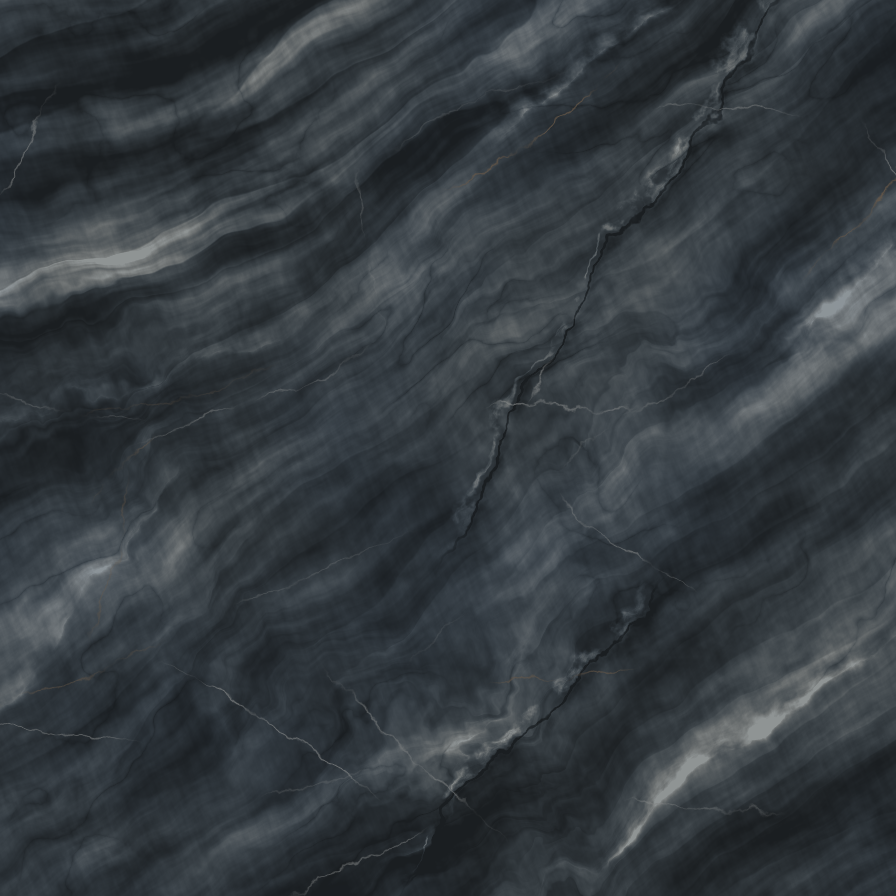
This texture is drawn by a Shadertoy shader. Its source:

```glsl
// Dark blue-grey marble: diagonal smoky bands, pale streaks, fractures and hairline cracks.

const float MEDIAN_LOG_LIGHT = -1.49;
const float CONTRAST = 0.27;
const vec3 SHADOW_TINT = vec3(0.865, 1.0, 1.11);
const vec3 PALE_TINT = vec3(0.955, 1.0, 1.02);
const vec3 CRACK_COLOR = vec3(0.50, 0.51, 0.51);
const vec3 RUST_COLOR = vec3(0.42, 0.35, 0.28);
const float BAND_SLOPE = 0.75;
const float CRACK_WIDTH = 0.0008;
const int CRACK_COUNT = 26;

// Start and end of each pale streak
const vec4 STREAKS[6] = vec4[6](
    vec4(0.56, -0.02, 1.05, 0.36), vec4(0.52, 0.80, 0.80, 1.06),
    vec4(0.38, -0.05, 0.60, 0.34), vec4(-0.10, 0.12, 0.24, 0.52),
    vec4(-0.15, 0.43, 0.42, 0.70), vec4(0.86, 0.58, 1.10, 0.80));
// Start and end of each fracture
const vec4 FRACTURES[2] = vec4[2](
    vec4(0.46, 0.36, 0.90, 1.06), vec4(0.44, 0.00, 0.74, 0.37));

float hash(float n) { return fract(sin(n * 91.345) * 4375.85); }

vec2 gradientAt(vec2 cell) {
    float a = 6.2832 * fract(sin(dot(cell, vec2(127.1, 311.7))) * 4375.85);
    return vec2(cos(a), sin(a));
}

float noise(vec2 p) {
    vec2 i = floor(p), f = p - i;
    vec2 u = f * f * f * (f * (f * 6.0 - 15.0) + 10.0);
    vec2 e = vec2(1.0, 0.0);
    float low = mix(dot(gradientAt(i), f), dot(gradientAt(i + e.xy), f - e.xy), u.x);
    float high = mix(dot(gradientAt(i + e.yx), f - e.yx), dot(gradientAt(i + e.xx), f - e.xx), u.x);
    return mix(low, high, u.y);
}

// Layered noise scaled to a spread of about one
float fbm(vec2 p) {
    float sum = 0.0, amp = 3.4;
    for (int i = 0; i < 5; i++) {
        sum += amp * noise(p);
        p = mat2(1.96, 0.2, -0.2, 1.96) * p + 11.3;
        amp *= 0.54;
    }
    return sum;
}

// Position along (x, 0 to 1) and signed distance across (y) a segment
vec2 segmentSpace(vec2 p, vec4 seg) {
    vec2 d = seg.zw - seg.xy, r = p - seg.xy;
    return vec2(dot(r, d) / dot(d, d), (d.x * r.y - d.y * r.x) / length(d));
}

float taper(float t, float fade) {
    return smoothstep(0.0, fade, t) * (1.0 - smoothstep(1.0 - fade, 1.0, t));
}

// Straight diagonals that bend flatter toward the upper left
vec2 flowSpace(vec2 p) {
    float bend = smoothstep(0.25, 0.7, p.y - 0.6 * p.x);
    float rise = mix(BAND_SLOPE * p.x, 0.2 * p.x + 0.5 * p.x * p.x, bend);
    return vec2(p.x + 0.6 * p.y, p.y - rise);
}

void mainImage(out vec4 fragColor, in vec2 fragCoord) {
    vec2 p = fragCoord / iResolution.y;
    float px = 1.0 / iResolution.y;

    // Folded coordinates
    vec2 warp = vec2(fbm(p * 2.5), fbm(p * 2.5 + 17.0));
    float curl = smoothstep(0.05, 0.45, noise(p * 2.6 + 5.0));
    vec2 q = p + 0.011 * warp;
    q += 0.022 * curl * vec2(fbm(p * 4.5 + 0.3 * warp), fbm(p * 4.5 + 40.0));
    vec2 flow = flowSpace(q);
    float upperLeft = smoothstep(0.35, 0.65, p.y - 0.6 * p.x);

    // Smoky bands
    float broad = fbm(flow * vec2(1.4, 5.0) + 3.0);
    float fibre = fbm(flow * vec2(1.6, 15.0) + 9.0);
    float cloud = fbm(q * 3.5 + 0.4 * warp);
    float fibreShare = 0.38 + 0.35 * upperLeft + 0.4 * smoothstep(0.0, 0.4, noise(q * 2.4 + 7.0));
    float tone = 0.85 * broad + fibreShare * fibre + 0.4 * cloud;

    // Fine mottling, brushed threads and cross scratches
    tone += 0.13 * fbm(q * 24.0) + 0.16 * fbm(flow * vec2(7.0, 55.0) + 21.0);
    tone += 0.10 * fbm(p * vec2(95.0, 18.0) + p.yx * vec2(35.0, 0.0)) + 0.07 * fbm(p * 85.0);

    // Layers with one crisp edge
    float layer = fract(3.0 * noise(flow * vec2(1.2, 6.0) + 31.0) + 0.02 * cloud);
    layer *= 1.0 - smoothstep(0.95, 1.0, layer);
    tone += (0.5 + 0.7 * upperLeft) * (layer - 0.45);

    // Dark veinlets that follow the folds
    float vein = abs(noise(flow * vec2(4.0, 13.0) + 0.25 * warp + 70.0) + 0.03 * fbm(p * 20.0));
    float veinMask = smoothstep(-0.05, 0.3, noise(p * 4.0 + 12.0));
    tone -= 1.0 * veinMask * exp(-vein / 0.035);

    // Pale ribbon with a dark seam below
    float ribbonY = flow.y - 0.67 + 0.002 * fibre;
    float ribbonHalf = 0.05 - 0.03 * p.x;
    float ribbonFade = 1.0 - smoothstep(0.2, 0.65, p.x);
    float ribbon = smoothstep(-ribbonHalf, 0.004 - ribbonHalf, ribbonY)
                 * (1.0 - smoothstep(0.2 * ribbonHalf, ribbonHalf, ribbonY));
    tone += ribbonFade * (1.8 * ribbon * (0.8 + 0.2 * fibre)
          - 1.2 * exp(-pow((ribbonY + 0.072) / 0.022, 2.0)));

    // Pale streaks: crisp below, smoky above
    for (int i = 0; i < 6; i++) {
        vec2 s = segmentSpace(q, STREAKS[i]);
        s.y += 0.02 * noise(q * 7.0 + float(i)) + 0.0012 * fbm(p * 30.0);
        float body = s.y > 0.0 ? 0.6 * exp(-s.y / 0.014) + 0.4 * exp(-s.y / 0.05) : exp(s.y / 0.004);
        float broken = clamp(0.85 + 0.35 * fbm(s * vec2(9.0, 30.0) + float(i) * 8.0), 0.1, 1.4);
        tone += (i < 2 ? 3.2 : 1.7) * body * broken * taper(s.x, 0.3);
    }

    // Fractures: jagged dark gap with fragments of pale filling
    for (int i = 0; i < 2; i++) {
        vec2 s = segmentSpace(p, FRACTURES[i]);
        s.y += 0.06 * noise(p * 5.0 + float(i)) + 0.005 * fbm(p * 17.0);
        float fade = taper(s.x, 0.15);
        float chips = fbm(p * 26.0 + 5.0);
        float fillHalf = 0.014 * clamp(0.55 + 1.8 * noise(p * 9.0 + 3.0), 0.0, 1.2);
        float fill = 1.0 - smoothstep(fillHalf * 0.4, fillHalf + 2.0 * px, abs(s.y - 0.007));
        fill *= smoothstep(-0.9, 0.5, chips);
        tone -= fade * (0.9 + 0.5 * chips) * exp(-abs(s.y + 0.008) / 0.012);
        tone += fade * fill * (1.9 + 0.5 * fbm(s * vec2(30.0, 120.0)));
        tone -= 2.2 * fade * (1.0 - smoothstep(0.0005, 0.0015 + px, abs(s.y + 0.003)));
    }

    // Colour from tone
    float light = exp(MEDIAN_LOG_LIGHT + CONTRAST * clamp(tone, -2.4, 3.5));
    vec3 color = light * mix(SHADOW_TINT, PALE_TINT, smoothstep(0.18, 0.48, light));
    color *= 1.0 + vec3(0.012, 0.0, -0.018) * clamp(fbm(p * 2.0 + 60.0), -1.0, 1.0);

    // Hairline cracks
    for (int i = 0; i < CRACK_COUNT; i++) {
        float id = float(i) + 1.0;
        vec2 start = vec2(hash(id), hash(id + 50.0));
        float angle = mix(-0.3, 1.4, hash(id + 100.0)) + (hash(id + 20.0) > 0.8 ? 1.2 : 0.0);
        vec2 reach = mix(0.10, 0.34, hash(id + 150.0)) * vec2(cos(angle), sin(angle));
        vec2 s = segmentSpace(p, vec4(start - 0.5 * reach, start + 0.5 * reach));
        s.y += 0.03 * noise(p * 6.0 + id * 3.0) + 0.0025 * fbm(p * 28.0 + id);
        float line = 1.0 - smoothstep(CRACK_WIDTH - px, CRACK_WIDTH + px, abs(s.y));
        float strength = mix(0.2, 0.8, hash(id + 200.0)) * clamp(0.65 + 1.6 * noise(p * 20.0 + id), 0.0, 1.0);
        vec3 crack = hash(id + 250.0) > 0.85 ? RUST_COLOR : CRACK_COLOR;
        color = mix(color, crack, line * strength * taper(s.x, 0.2));
    }
    fragColor = vec4(color, 1.0);
}
```
